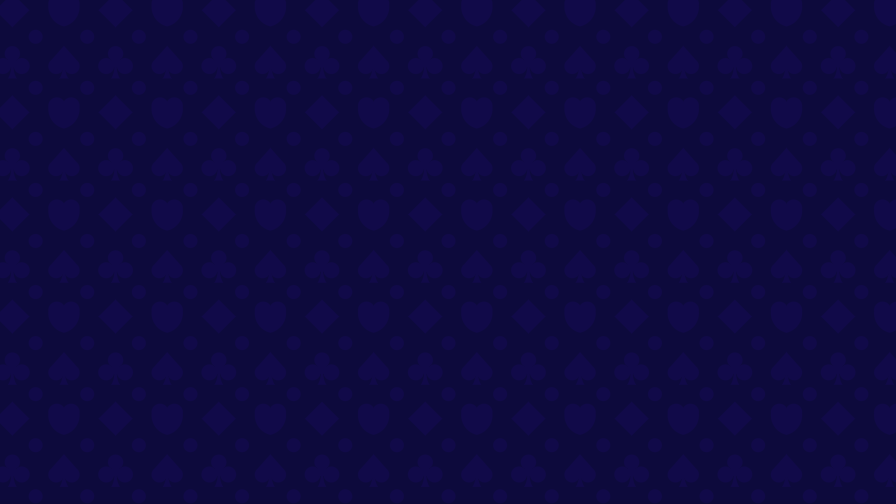
Give the GLSL for this pattern, as a WebGL 2 fragment shader.

```glsl
#version 300 es
precision highp float;
// Tone-on-tone card suits on a dark indigo ground: rows of diamonds and hearts
// alternate with rows of clubs and spades, with a dot in every gap.
// A lattice folds the plane into cells; distance functions shape each suit.

uniform vec2 u_resolution;
out vec4 fragColor;

// Lengths are fractions of the canvas height
const vec2 CELL = vec2(0.1024, 0.1013);        // spacing of neighbouring suits
const vec2 DIAMOND_ORIGIN = vec2(0.6389, 0.5745);
const vec2 DOT_SHIFT = vec2(-0.005, -0.002);   // dots sit slightly off the gap centre
const float ODD_ROW_SHIFT = -0.003;            // clubs and spades hang a little low
const float SUIT_RADIUS = 0.0338;
const float DOT_RADIUS = 0.0139;
const float EDGE_SOFTNESS = 0.0013;
const float BOTTOM_FADE = 0.012;
const float BOTTOM_SHADE = 0.94;
const vec3 GROUND = vec3(0.050, 0.040, 0.235);
const vec3 MOTIF = vec3(0.067, 0.040, 0.286);

// Suit distances, in units of the suit radius, y up
float diamond(vec2 p) {
    return (abs(p.x) + abs(p.y) - 1.0) * 0.7071;
}

// Broad heart with a shallow notch and full sides
float heart(vec2 p) {
    p.x = abs(p.x);
    float lobe = length(p - vec2(0.42, 0.38)) - 0.5;
    float body = length(p - vec2(-0.26, 0.2)) - 1.18;
    return min(lobe, max(body, p.y - 0.55));
}

// Stem that flares towards its foot
float stem(vec2 p) {
    float drop = clamp(-p.y, 0.0, 1.0);
    float side = abs(p.x) - 0.07 - 0.24 * drop * drop * drop;
    return max(side, abs(p.y + 0.5) - 0.42);
}

// Pointed roof resting on two round lobes
float spade(vec2 p) {
    vec2 q = vec2(abs(p.x), p.y);
    float roof = dot(q - vec2(0.0, 1.0), vec2(0.747, 0.664));
    float lobe = length(q - vec2(0.46, -0.2)) - 0.46;
    float core = length(p) - 0.36;
    return min(min(max(roof, 0.1 - p.y), lobe), min(core, stem(p)));
}

float club(vec2 p) {
    float top = length(p - vec2(0.0, 0.53)) - 0.45;
    float sides = length(vec2(abs(p.x) - 0.55, p.y + 0.19)) - 0.47;
    float core = length(p) - 0.3;
    return min(min(top, sides), min(core, stem(p)));
}

// Offset from the nearest lattice point; also returns that point's index
vec2 foldCell(vec2 p, out vec2 index) {
    vec2 q = p / CELL;
    index = floor(q + 0.5);
    return (q - index) * CELL;
}

float suitDistance(vec2 p) {
    vec2 index;
    vec2 local = foldCell(p, index);
    vec2 parity = mod(index, 2.0);
    local.y -= ODD_ROW_SHIFT * parity.y;
    local /= SUIT_RADIUS;
    float evenRow = parity.x < 0.5 ? diamond(local) : heart(local);
    float oddRow = parity.x < 0.5 ? club(local) : spade(local);
    return (parity.y < 0.5 ? evenRow : oddRow) * SUIT_RADIUS;
}

float dotDistance(vec2 p) {
    vec2 index;
    return length(foldCell(p - 0.5 * CELL - DOT_SHIFT, index)) - DOT_RADIUS;
}

void main() {
    vec2 p = gl_FragCoord.xy / u_resolution.y;
    vec2 fromOrigin = p - DIAMOND_ORIGIN;

    // Suits and dots share one soft-edged mask
    float dist = min(suitDistance(fromOrigin), dotDistance(fromOrigin));
    float soft = max(EDGE_SOFTNESS, 0.75 / u_resolution.y);
    float mask = 1.0 - smoothstep(-soft, soft, dist);
    vec3 color = mix(GROUND, MOTIF, mask);

    // Faint shade along the lower edge
    color *= mix(BOTTOM_SHADE, 1.0, smoothstep(0.0, BOTTOM_FADE, p.y));
    fragColor = vec4(color, 1.0);
}
```
